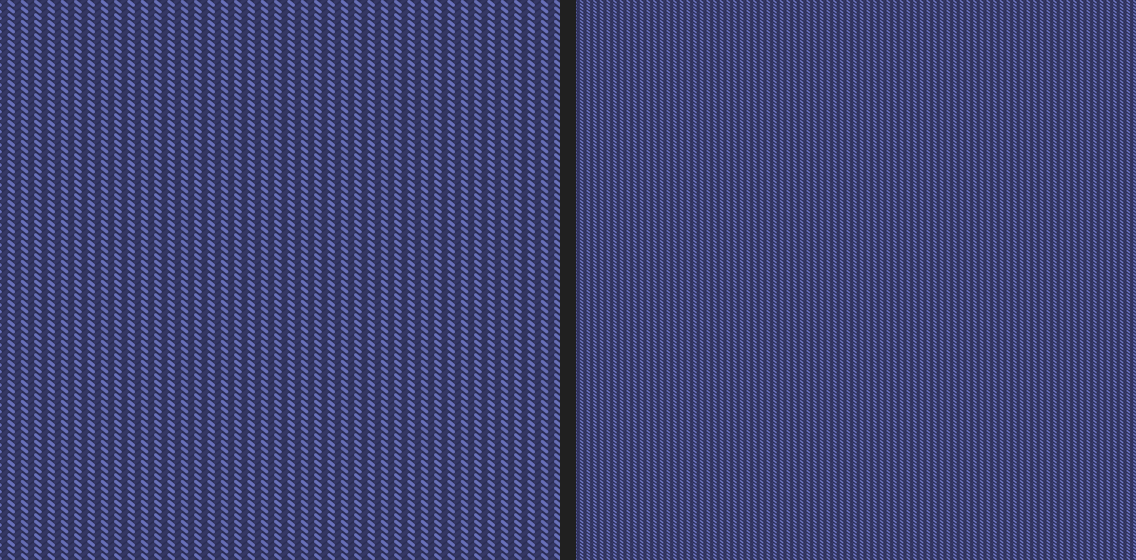
Left: one tile. Right: repeated 2 by 2.
Give the GLSL for this pattern, as a Shadertoy shader.

```glsl
// Herringbone knit: bright slanted stitches in 42 columns by 84 rows over dark opposing stitches.

float hash(vec2 p) {
    vec3 q = fract(p.xyx * vec3(0.1031, 0.1030, 0.0973));
    q += dot(q, q.yzx + 33.33);
    return fract((q.x + q.y) * q.z);
}

// Signed distance to the nearest slanted capsule (x) and its random tone (y).
// One column is 1 unit wide, one row is 0.5 units high.
vec2 stitch(vec2 p, vec2 center, float slope, float radius) {
    p -= center;
    float column = floor(p.x + 0.5);
    float x = p.x - column;

    // Shear before choosing the row, so each stitch stays whole.
    float row = floor((p.y - slope * x) * 2.0 + 0.5);
    vec2 q = vec2(x, p.y - row * 0.5);
    vec2 axis = vec2(0.165, 0.165 * slope);
    float along = clamp(dot(q, axis) / dot(axis, axis), -1.0, 1.0);

    float tone = hash(mod(vec2(column, row), vec2(42.0, 84.0)) + slope * 3.0 + 5.0);
    return vec2(length(q - axis * along) - radius, tone);
}

// Rounded yarn profile: 0 at the rim, 1 along the spine.
float roundness(float d, float radius) {
    float rim = clamp(1.0 + d / radius, 0.0, 1.0);
    return sqrt(1.0 - rim * rim);
}

void mainImage(out vec4 fragColor, in vec2 fragCoord) {
    vec2 p = fragCoord / iResolution.xy * 42.0;
    float pixel = 42.0 / iResolution.y;

    vec2 back = stitch(p, vec2(0.34, 0.0), 0.8, 0.16);
    vec2 front = stitch(p, vec2(0.84, 0.25), -0.8, 0.14);

    // Ground and dark stitches
    vec3 color = vec3(0.165, 0.175, 0.325);
    vec3 darkYarn = mix(vec3(0.18, 0.19, 0.345), vec3(0.212, 0.223, 0.4), roundness(back.x, 0.16));
    darkYarn *= 0.98 + 0.04 * back.y;
    color = mix(color, darkYarn, smoothstep(0.6, -0.6, back.x / pixel));

    // Soft contact shadow
    color *= 1.0 - 0.1 * smoothstep(0.08, 0.0, front.x);

    // Bright stitches
    vec3 brightYarn = mix(vec3(0.28, 0.3, 0.52), vec3(0.405, 0.435, 0.72), roundness(front.x, 0.14));
    brightYarn *= 0.97 + 0.06 * front.y;
    color = mix(color, brightYarn, smoothstep(0.6, -0.6, front.x / pixel));

    fragColor = vec4(color, 1.0);
}
```
